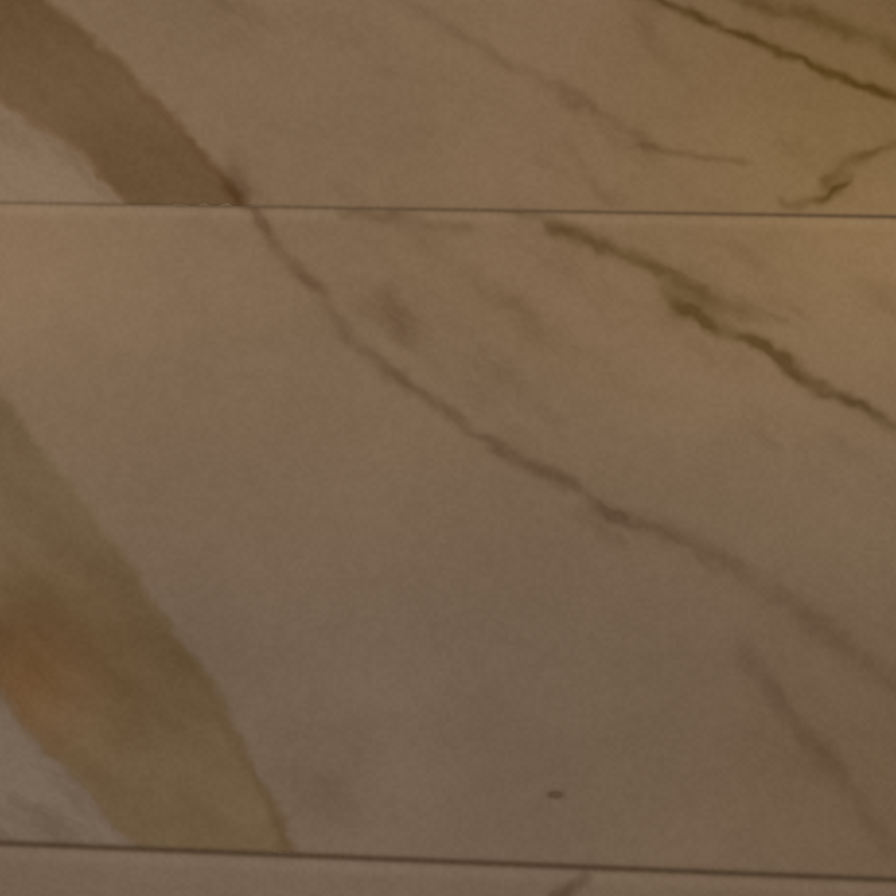
Write a WebGL 2 fragment shader that draws this texture.

```glsl
#version 300 es
precision highp float;
// Dim, warmly lit marble tiles with brown bands, diagonal gold veins and thin joints.
uniform vec2 u_resolution;
out vec4 fragColor;

float hash(vec2 p) {
  vec3 q = fract(p.xyx * 0.1031);
  q += dot(q, q.yzx + 33.33);
  return fract((q.x + q.y) * q.z);
}

float noise(vec2 p) {
  vec2 i = floor(p), f = fract(p);
  f = f * f * (3.0 - 2.0 * f);
  return mix(mix(hash(i), hash(i + vec2(1, 0)), f.x),
             mix(hash(i + vec2(0, 1)), hash(i + vec2(1, 1)), f.x), f.y);
}

float fbm(vec2 p) {
  float sum = 0.0;
  for (float amp = 0.5; amp > 0.03; amp *= 0.5) {
    sum += amp * noise(p);
    p = mat2(1.6, 1.2, -1.2, 1.6) * p + 7.3;
  }
  return sum;
}

// Soft bowed stroke from a to b, fading at both ends.
float vein(vec2 p, vec2 a, vec2 b, float bow, float width) {
  vec2 d = normalize(b - a);
  float t = dot(p - a, d) / length(b - a);
  float side = (dot(p - a, vec2(-d.y, d.x)) - bow * 4.0 * t * (1.0 - t)) / width;
  return exp(-side * side) * smoothstep(-0.05, 0.1, t) * smoothstep(1.05, 0.9, t);
}

float blob(vec2 p, vec2 center, vec2 radius) {
  vec2 q = (p - center) / radius;
  return exp(-dot(q, q));
}

// Broad brown band: x = fill, y = dark rim, z = pale stone on its left.
vec3 band(float x, float h, float reach, float height, float slope) {
  float right = reach * (1.0 - pow(max(h, 0.0) / height, 1.3)) - x;
  float left = x - 0.155 + slope * h;
  float fill = smoothstep(-0.012, 0.014, right) * smoothstep(-0.012, 0.014, left);
  float rim = blob(vec2(right, h), vec2(0.004, 0.0), vec2(0.009, 0.14)) + 0.4 * exp(-abs(left) / 0.012);
  return vec3(fill, rim, smoothstep(0.01, -0.02, left)) * step(0.0, h);
}

void main() {
  vec2 uv = gl_FragCoord.xy / u_resolution;
  float upperJoint = uv.y - 0.774 + 0.016 * uv.x;
  float lowerJoint = uv.y - 0.059 + 0.041 * uv.x;
  bool topTile = upperJoint > 0.0;

  // Rough the coordinates so that stone edges wander.
  vec2 p = uv + 0.03 * (vec2(fbm(uv * 13.0), fbm(uv * 13.0 + 41.0)) - 0.48);
  p += 0.007 * (vec2(noise(uv * 75.0), noise(uv * 75.0 + 19.0)) - 0.5);
  float cloud = fbm(uv * vec2(5, 7) + 3.0) - 0.48;
  float streak = fbm(mat2(0.8, 0.6, -0.6, 0.8) * p * vec2(8, 30)) - 0.48;

  // Uneven light over the pale stone.
  vec3 color = mix(vec3(0.45, 0.375, 0.305), vec3(0.495, 0.402, 0.31), smoothstep(0.2, 0.75, uv.y));
  color += vec3(0.05, 0.037, 0.005) * blob(uv, vec2(0.95, 0.72), vec2(0.35, 0.22));
  color += vec3(0.035, 0.03, 0.025) * blob(uv, vec2(0, 0.69), vec2(0.2, 0.15));
  color -= vec3(0.03, 0.035, 0.065) * blob(uv, vec2(1, 0.95), vec2(0.3, 0.18));
  color -= vec3(0.02, 0.025, 0.04) * blob(uv, vec2(1, 0.15), vec2(0.3, 0.22));
  color += cloud * vec3(0.05, 0.045, 0.04);

  // Brown bands, flatter in the farther tile.
  vec3 stain = topTile ? band(p.x, upperJoint + p.y - uv.y, 0.272, 0.27, 1.35)
                       : band(p.x, lowerJoint + p.y - uv.y, 0.325, 0.5, 0.9) * step(0.0, lowerJoint);
  vec3 brown = topTile ? vec3(0.41, 0.315, 0.21) : vec3(0.415, 0.335, 0.235);
  brown += cloud * 0.09 + streak * 0.06;
  brown += vec3(0.025, -0.01, -0.025) * blob(uv, vec2(0.03, 0.24), vec2(0.08));
  color += stain.z * (vec3(0.01, 0.017, 0.025) - 0.2 * max(streak, 0.0));
  color = mix(color, brown, 0.92 * stain.x) - stain.y * vec3(0.045, 0.05, 0.05);

  // Strong gold veins and faint grey-brown ones.
  float gold = 0.0, faint = 0.0;
  if (topTile) {
    gold += vein(p, vec2(0.69, 1.01), vec2(1.05, 0.868), 0.006, 0.006);
    gold += 0.45 * vein(p, vec2(0.82, 1.01), vec2(1.05, 0.925), 0.0, 0.01);
    gold += 0.8 * vein(p, vec2(0.865, 0.768), vec2(0.95, 0.80), -0.012, 0.006);
    gold += 0.7 * vein(p, vec2(0.92, 0.79), vec2(1.05, 0.85), 0.014, 0.007);
    faint += 0.55 * vein(p, vec2(0.4, 1.01), vec2(0.73, 0.84), 0.008, 0.008);
    faint += 0.8 * vein(p, vec2(0.7, 0.845), vec2(0.84, 0.815), 0.0, 0.005);
    faint += 0.4 * vein(p, vec2(0.62, 0.86), vec2(0.7, 0.77), -0.01, 0.008);
    faint += blob(p, vec2(0.265, 0.8), vec2(0.012, 0.03));
  } else if (lowerJoint > 0.0) {
    gold += 0.65 * vein(p, vec2(0.55, 0.775), vec2(0.85, 0.64), 0.004, 0.009);
    gold += vein(p, vec2(0.74, 0.675), vec2(1.05, 0.497), -0.004, 0.008);
    gold += 0.6 * vein(p, vec2(0.67, 0.72), vec2(1.05, 0.58), 0.0, 0.018) * smoothstep(-0.12, 0.2, streak);
    gold += 0.5 * blob(p, vec2(0.8, 0.655), vec2(0.05, 0.016));
    faint += 1.1 * vein(p, vec2(0.265, 0.785), vec2(0.46, 0.555), -0.008, 0.008);
    faint += 0.9 * vein(p, vec2(0.42, 0.585), vec2(0.73, 0.405), -0.003, 0.008);
    faint += 0.5 * vein(p, vec2(0.66, 0.44), vec2(1.05, 0.2), 0.018, 0.014);
    faint += 0.5 * vein(p, vec2(0.82, 0.29), vec2(1.02, 0.03), -0.005, 0.011);
    faint += 0.6 * vein(p, vec2(0.35, 0.72), vec2(0.47, 0.61), 0.0, 0.013) * smoothstep(-0.2, 0.1, streak);
    faint += 0.9 * vein(p, vec2(0.38, 0.77), vec2(0.53, 0.743), 0.0, 0.008);
    faint += 0.5 * vein(p, vec2(0.65, 0.43), vec2(0.7, 0.385), 0.0, 0.009);
    faint += 0.7 * blob(p, vec2(0.54, 0.67), vec2(0.15, 0.06)) * smoothstep(-0.2, 0.25, streak);
    faint += 0.5 * blob(p, vec2(0.36, 0.14), vec2(0.05, 0.06)) + 1.5 * blob(uv, vec2(0.62, 0.113), vec2(0.008, 0.004));
  } else faint += vein(p, vec2(0.62, 0), vec2(0.66, 0.03), 0.0, 0.008);
  // Loose wisps run beside the veins.
  faint += 1.6 * max(streak - 0.08, 0.0) * smoothstep(0.75, 1.25, uv.x + uv.y) * (1.0 - stain.x);
  float wear = 0.3 + 1.2 * noise(p * 32.0);
  color -= min(gold * wear, 1.0) * vec3(0.145, 0.135, 0.14) + min(faint * wear, 1.2) * vec3(0.07, 0.07, 0.065);

  // Thin joints with a lit lower lip, then fine grain.
  color += 0.025 * exp(-pow((upperJoint + 0.008) / 0.007, 2.0));
  color += 0.02 * exp(-pow((lowerJoint + 0.011) / 0.008, 2.0));
  color = mix(color, vec3(0.34, 0.265, 0.19), (0.4 + 0.4 * uv.x) * exp(-pow(upperJoint / 0.0026, 2.0)));
  color = mix(color, vec3(0.29, 0.225, 0.16), 0.8 * exp(-pow(lowerJoint / 0.004, 2.0)));
  color += 0.018 * (noise(uv * 230.0) - 0.5) + 0.01 * (noise(uv * 100.0) - 0.5);
  fragColor = vec4(color, 1);
}
```
